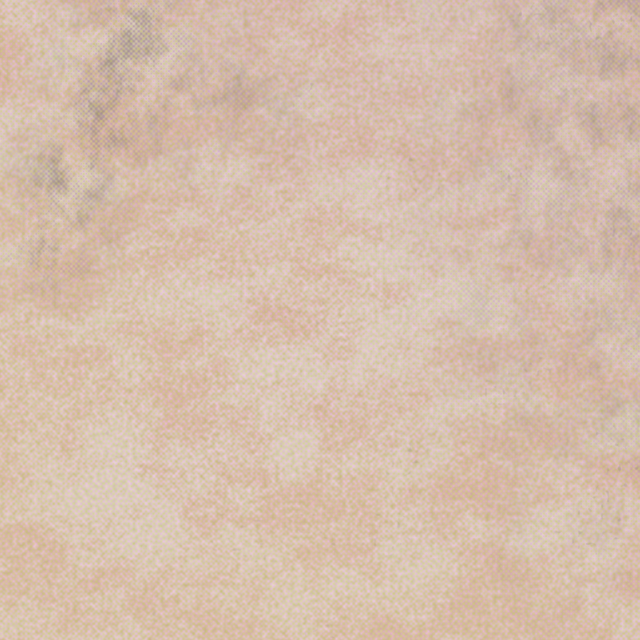
This texture is drawn by a WebGL 1 fragment shader. Its source:

```glsl
precision highp float;
// Weathered plaster: tan and pale mottling drifting from cream (lower left)
// to rose (upper right), with grey stains and sparse flecks. Gradient-noise
// fields are blended through a fine checker weave that breaks up every edge.

uniform vec2 u_resolution;

const vec3 TAN   = vec3(0.840, 0.700, 0.625);
const vec3 PALE  = vec3(0.862, 0.798, 0.742);
const vec3 CREAM = vec3(0.850, 0.775, 0.645);
const vec3 ROSE  = vec3(0.835, 0.725, 0.695);
const vec3 STAIN = vec3(0.560, 0.510, 0.465);
const vec3 FLECK = vec3(0.890, 0.840, 0.830);
const vec3 WEAVE_TINT = vec3(0.004, -0.027, 0.044); // pink against yellow

const float WEAVE_CELLS = 256.0;  // checker cells across the canvas
const float PATCH_SCALE = 8.0;    // mottling frequency
const float STAIN_SCALE = 12.0;   // stain blotch frequency
const float FLECK_SCALE = 110.0;
const float GRAIN_TILT = 0.3;     // direction of the mottling, in radians
const float STRETCH = 0.72;       // elongation along that direction
const float GRAIN_LIGHT = 0.055;  // brightness of the fine grain

vec2 hashGradient(vec2 cell) {
  vec3 q = fract(vec3(cell.xyx) * vec3(0.1031, 0.1030, 0.0973));
  q += dot(q, q.yzx + 33.33);
  float angle = 6.28318 * fract((q.x + q.y) * q.z);
  return vec2(cos(angle), sin(angle));
}

float gradientNoise(vec2 p) {
  vec2 i = floor(p);
  vec2 f = fract(p);
  vec2 u = f * f * f * (f * (f * 6.0 - 15.0) + 10.0);
  float a = dot(hashGradient(i), f);
  float b = dot(hashGradient(i + vec2(1.0, 0.0)), f - vec2(1.0, 0.0));
  float c = dot(hashGradient(i + vec2(0.0, 1.0)), f - vec2(0.0, 1.0));
  float d = dot(hashGradient(i + vec2(1.0, 1.0)), f - vec2(1.0, 1.0));
  return mix(mix(a, b, u.x), mix(c, d, u.x), u.y);
}

// Rough fractal noise; the slow falloff keeps patch edges ragged
float fbm(vec2 p) {
  float sum = 0.0;
  float amplitude = 0.6;
  for (int octave = 0; octave < 5; octave++) {
    sum += amplitude * gradientNoise(p);
    p = mat2(1.6, 1.2, -1.2, 1.6) * p + 17.3;
    amplitude *= 0.8;
  }
  return sum;
}

float segmentDistance(vec2 p, vec2 a, vec2 b) {
  vec2 ab = b - a;
  return length(p - a - ab * clamp(dot(p - a, ab) / dot(ab, ab), 0.0, 1.0));
}

float glow(float dist, float radius) {
  return exp(-dist * dist / (radius * radius));
}

void main() {
  vec2 uv = gl_FragCoord.xy / u_resolution;

  // Checker weave with irregular grain, about -1 to 1
  vec2 wave = sin(3.14159 * WEAVE_CELLS * uv);
  float grit = gradientNoise(uv * WEAVE_CELLS * 0.63 + 5.7)
             + 0.7 * gradientNoise(uv * WEAVE_CELLS * 0.37 + 91.3);
  float weave = 1.7 * wave.x * wave.y + 1.5 * grit;

  // Tilted, stretched coordinates for the mottling
  float ct = cos(GRAIN_TILT);
  float st = sin(GRAIN_TILT);
  vec2 grain = vec2(ct * uv.x + st * uv.y, ct * uv.y - st * uv.x);
  grain.x *= STRETCH;

  // Tan and pale patches, palest along a diagonal band
  float band = glow(segmentDistance(uv, vec2(0.22, 0.22), vec2(0.68, 0.55)), 0.16);
  float mottle = fbm(grain * PATCH_SCALE + 3.1);
  float pale = smoothstep(-0.48, 0.48, mottle + 0.22 * band - 0.02 + 0.14 * weave);
  vec3 color = mix(TAN, PALE, pale);

  // Broad drift from cream to rose
  float drift = 0.55 * uv.x + 0.85 * uv.y - 0.7 + 0.3 * fbm(grain * 5.0 + 41.0);
  float cream = smoothstep(0.3, -0.5, drift + 0.12 * weave);
  float rose = smoothstep(-0.05, 0.6, drift + 0.12 * weave);
  color = mix(color, CREAM, 0.38 * cream * (1.0 - 0.6 * band));
  color = mix(color, ROSE, 0.4 * rose);

  // Grey stains: a slanting streak at the left, a broad veil at the right
  float streak = glow(segmentDistance(uv, vec2(0.07, 0.62), vec2(0.21, 0.97)), 0.08);
  float smudge = glow(length((uv - vec2(0.33, 0.85)) * vec2(0.8, 1.0)), 0.12);
  float veil = smoothstep(0.5, 1.0, uv.x) * smoothstep(-0.3, 0.85, uv.y);
  float mask = clamp(streak + 0.6 * smudge + 0.7 * veil, 0.0, 1.0);
  float blotch = fbm(uv * vec2(1.2, 0.85) * STAIN_SCALE + 71.0);
  float stain = mask * smoothstep(-0.4, 0.9, blotch + 0.15 * weave);
  color = mix(color, STAIN, 0.72 * stain);

  // Sparse dark specks, and bright flecks along the pale band
  float speck = gradientNoise(uv * FLECK_SCALE + 9.0);
  float cluster = smoothstep(0.1, 0.35, gradientNoise(uv * 9.0 + 23.0));
  float dark = smoothstep(0.25, 0.65, speck) * cluster * (0.3 + 0.7 * uv.x);
  float bright = smoothstep(0.15, 0.6, -speck) * cluster * band;
  color = mix(color, STAIN, 0.35 * dark);
  color = mix(color, FLECK, 0.6 * bright);

  // Fine weave of pink and yellow threads over a light grain
  color += WEAVE_TINT * weave * (1.0 - 0.4 * stain) + GRAIN_LIGHT * grit;
  gl_FragColor = vec4(color, 1.0);
}
```
